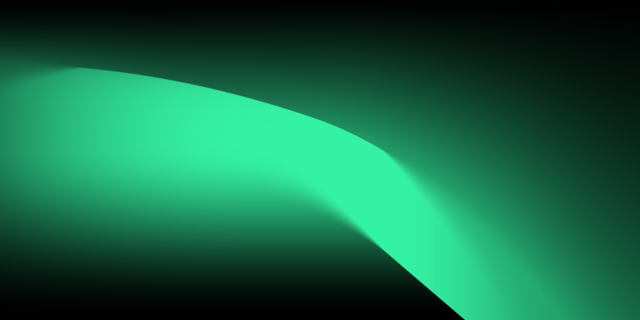
This background is drawn by a WebGL 2 fragment shader. Its source:

```glsl
#version 300 es
precision highp float;
// A luminous green ribbon arching over black, falling toward the lower right.
// Two curves bound it; each edge varies from crisp to blurred along its length,
// with a soft glow fading to the top and another fading to the bottom.

uniform vec2 u_resolution;
out vec4 fragColor;

// Height of the ribbon's upper boundary: a parabola that steepens past its bend.
float upperCurve(float x) {
    float bend = max(x - 0.99, 0.0);
    return 0.801 - 0.175 * x * x - 0.442 * bend * bend;
}

// Height of the lower boundary: a straight descent, flattening to the left.
float lowerCurve(float x) {
    float bend = max(1.17 - x, 0.0);
    return 0.857 * (1.453 - x) - 0.44 * bend * bend;
}

// Glow above the ribbon, rising from the black top toward the upper curve.
float upperGlow(vec2 p, float crest) {
    float rise = clamp((1.0 - p.y) / (1.0 - crest), 0.0, 1.0);
    float strength = 0.37 + 0.34 * smoothstep(0.4, 1.5, p.x)
                   - 0.09 * smoothstep(1.55, 2.0, p.x);
    return strength * pow(rise, mix(1.5, 1.2, smoothstep(0.0, 1.2, p.x)));
}

// Ribbon light together with the fade beneath it.
float ribbonLight(vec2 p, float depth) {
    float leftFade = max(1.0 - p.x / 0.78, 0.0);
    float along = 1.0 - 0.44 * leftFade * leftFade
                - 0.4 * smoothstep(1.22, 1.9, p.x);
    float rimShade = 0.2 * exp(-20.0 * max(depth, 0.0))
                   * (1.0 - smoothstep(0.1, 1.0, p.x));

    float blur = 0.003 + 0.25 * max(1.2 - p.x, 0.0);
    float aboveLower = smoothstep(-blur, blur, p.y - lowerCurve(p.x));
    float floorFade = smoothstep(0.0, 0.557, p.y);
    return along * (1.0 - rimShade) * mix(floorFade, 1.0, aboveLower);
}

void main() {
    vec2 p = gl_FragCoord.xy / u_resolution.y;
    float crest = upperCurve(p.x);
    float depth = crest - p.y;

    // The upper edge is crisp in the middle and dissolves at both ends.
    float blur = 0.003 + 0.28 * max(0.25 - p.x, 0.0) + 0.4 * max(p.x - 1.2, 0.0);
    float inside = smoothstep(-0.5 * blur, 1.5 * blur, depth);

    float light = mix(upperGlow(p, crest), ribbonLight(p, depth), inside);
    vec3 emerald = vec3(0.205, 0.95, 0.64);
    fragColor = vec4(emerald * light, 1.0);
}
```
